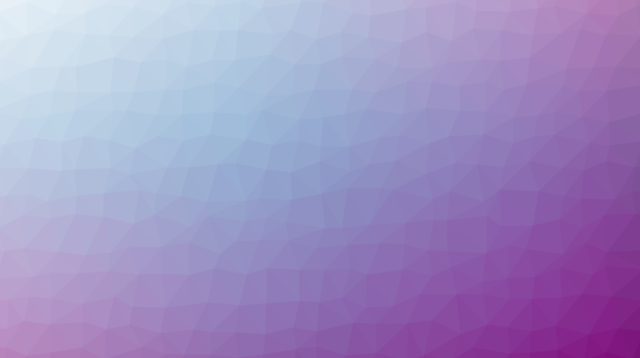
Write a WebGL 1 fragment shader that draws this background.

```glsl
precision highp float;

uniform vec2 u_resolution;

// Mesh, in units of the canvas height
const float CELL = 0.0742;
const vec2 GRID_ORIGIN = vec2(0.004, 0.011);
const float JITTER = 0.58;
const float SEED = 17.0;

// Ramp positions at the lower-left and upper-right canvas edges
const vec2 RAMP_START = vec2(0.5, 6.85);
const vec2 RAMP_END = vec2(7.35, 0.9);

// Colour ramp, pale blue to deep purple
const vec3 FROST = vec3(0.969, 0.988, 0.992);
const vec3 ICE = vec3(0.878, 0.925, 0.957);
const vec3 MIST = vec3(0.749, 0.827, 0.902);
const vec3 SKY = vec3(0.620, 0.737, 0.855);
const vec3 PERIWINKLE = vec3(0.549, 0.588, 0.776);
const vec3 LAVENDER = vec3(0.549, 0.420, 0.694);
const vec3 VIOLET = vec3(0.533, 0.255, 0.616);
const vec3 MAGENTA = vec3(0.506, 0.059, 0.486);
const vec3 PLUM = vec3(0.302, 0.000, 0.294);

vec2 hash2(vec2 p) {
    vec3 q = fract((p.xyx + SEED) * vec3(0.1031, 0.1030, 0.0973));
    q += dot(q, q.yzx + 33.33);
    return fract((q.xx + q.yz) * q.zy);
}

// Mesh vertex in cell units
vec2 vertex(vec2 id) {
    return id + JITTER * (hash2(id) - 0.5);
}

vec3 ramp(float t) {
    vec3 c = mix(FROST, ICE, clamp(t, 0.0, 1.0));
    c = mix(c, MIST, clamp(t - 1.0, 0.0, 1.0));
    c = mix(c, SKY, clamp(t - 2.0, 0.0, 1.0));
    c = mix(c, PERIWINKLE, clamp(t - 3.0, 0.0, 1.0));
    c = mix(c, LAVENDER, clamp(t - 4.0, 0.0, 1.0));
    c = mix(c, VIOLET, clamp(t - 5.0, 0.0, 1.0));
    c = mix(c, MAGENTA, clamp(t - 6.0, 0.0, 1.0));
    return mix(c, PLUM, clamp(t - 7.0, 0.0, 1.0));
}

// Signed distance to the line a-b, positive on its left
float edgeDistance(vec2 p, vec2 a, vec2 b) {
    vec2 e = normalize(b - a);
    vec2 d = p - a;
    return e.x * d.y - e.y * d.x;
}

// Flat facet colour from its centroid, weighted by coverage in alpha
vec4 facet(vec2 p, vec2 a, vec2 b, vec2 c, float soft) {
    float inside = min(edgeDistance(p, a, b),
                   min(edgeDistance(p, b, c), edgeDistance(p, c, a)));
    float coverage = smoothstep(-soft, soft, inside);

    vec2 centre = (a + b + c) / 3.0 * CELL + GRID_ORIGIN;
    centre.x *= u_resolution.y / u_resolution.x;
    vec2 t = mix(RAMP_START, RAMP_END, centre);
    vec3 colour = 0.5 * (ramp(t.x) + ramp(t.y));
    return vec4(colour, 1.0) * coverage;
}

void main() {
    vec2 p = (gl_FragCoord.xy / u_resolution.y - GRID_ORIGIN) / CELL;
    float soft = 0.8 / (u_resolution.y * CELL);
    vec2 home = floor(p);
    vec4 sum = vec4(0.0);

    // Split each nearby quad along its shorter diagonal
    for (int j = -1; j <= 1; j++) {
        for (int i = -1; i <= 1; i++) {
            vec2 id = home + vec2(float(i), float(j));
            vec2 a = vertex(id);
            vec2 b = vertex(id + vec2(1.0, 0.0));
            vec2 c = vertex(id + vec2(1.0, 1.0));
            vec2 d = vertex(id + vec2(0.0, 1.0));
            if (distance(a, c) < distance(b, d)) {
                sum += facet(p, a, b, c, soft) + facet(p, a, c, d, soft);
            } else {
                sum += facet(p, a, b, d, soft) + facet(p, b, c, d, soft);
            }
        }
    }

    gl_FragColor = vec4(sum.rgb / max(sum.a, 0.0001), 1.0);
}
```
